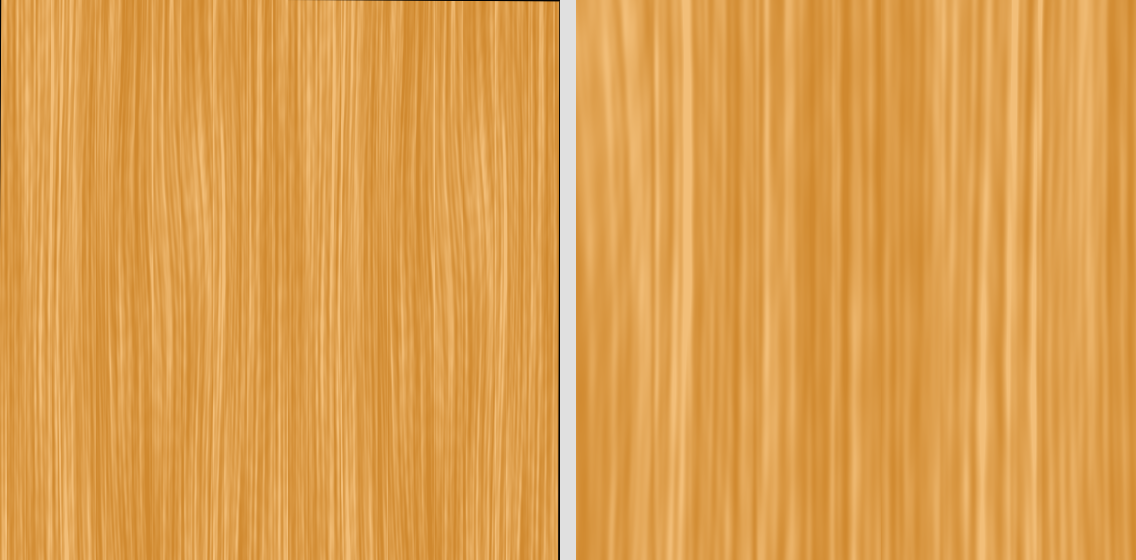
Left: the whole. Right: its middle third, enlarged.
Give the GLSL for this texture, as a Shadertoy shader.

```glsl
// Two repeated leaves of honey-coloured wood veneer with vertical grain and a thin dark rim.

const vec3 HONEY = vec3(0.866, 0.616, 0.291);
const vec3 TONE_STEP = vec3(0.025, 0.039, 0.054);
const vec3 RIM_COLOR = vec3(0.01);
const float LEAF_WIDTH = 0.503;
const float SEAM_START = 0.012;

float hash(vec2 p) {
    vec3 q = fract(vec3(p.xyx) * 0.1031);
    q += dot(q, q.yzx + 33.33);
    return fract((q.x + q.y) * q.z);
}

vec2 gradientAt(vec2 cell) {
    float angle = 6.28319 * hash(cell);
    return vec2(cos(angle), sin(angle));
}

// Gradient noise, roughly -0.7 to 0.7
float noise(vec2 p) {
    vec2 cell = floor(p);
    vec2 f = p - cell;
    vec2 w = f * f * f * (f * (f * 6.0 - 15.0) + 10.0);
    vec2 e = vec2(0.0, 1.0);
    float a = dot(gradientAt(cell), f);
    float b = dot(gradientAt(cell + e.yx), f - e.yx);
    float c = dot(gradientAt(cell + e.xy), f - e.xy);
    float d = dot(gradientAt(cell + e.yy), f - e.yy);
    return mix(mix(a, b, w.x), mix(c, d, w.x), w.y);
}

// Noise stretched along the grain
float streaks(vec2 p, vec2 frequency, float seed) {
    return noise(p * frequency + seed * vec2(17.3, 9.7));
}

float bell(float distance, float width) {
    float k = distance / width;
    return exp(-k * k);
}

// Bends the grain into slow curves that straighten towards the seams
vec2 bendGrain(vec2 p) {
    float sway = 0.026 * streaks(p, vec2(4.0, 1.3), 1.0);
    float pinch = 0.010 * streaks(p, vec2(10.0, 1.9), 2.0);
    float slide = 0.35 * streaks(p, vec2(14.0, 0.5), 3.0);
    float seamDistance = min(p.x, LEAF_WIDTH - p.x);
    return p + vec2(sway + pinch, slide) * smoothstep(0.0, 0.12, seamDistance);
}

// Scattered pale lines that swell and fade, each with a shaded flank
float veins(vec2 p, float count, float thin, float thick, float seed) {
    float tone = 0.0;
    for (float i = 0.0; i < count; i++) {
        float center = LEAF_WIDTH * (i + hash(vec2(i, seed))) / count;
        float side = hash(vec2(i, seed + 5.0)) < 0.5 ? -1.0 : 1.0;
        float swell = noise(vec2(i * 3.7 + seed, p.y * 1.4 + i * 0.61));
        float width = mix(thin, thick, smoothstep(-0.3, 0.5, swell));
        float fade = smoothstep(-0.5, 0.3, noise(vec2(i * 5.3 + 0.4, p.y * 0.6 + seed)));
        float offset = (p.x - center) * side;
        float flank = bell(offset - width * 1.8, width * 0.8);
        tone += fade * (bell(offset, width) - 0.7 * flank);
    }
    return tone;
}

// Long bands that keep their tone over most of the height
float bandTone(vec2 p) {
    float tone = 1.1 * streaks(p, vec2(6.0, 0.3), 4.0);
    tone += 1.3 * streaks(p, vec2(17.0, 0.5), 5.0);
    tone += 1.6 * streaks(p, vec2(38.0, 0.9), 6.0);
    return tone;
}

// Crisp hairs and short flecks
float hairTone(vec2 p) {
    float tone = 1.8 * streaks(p, vec2(81.0, 1.3), 7.0);
    tone += 2.7 * streaks(p, vec2(148.0, 1.8), 8.0);
    tone += 2.9 * streaks(p, vec2(207.0, 2.8), 9.0);
    tone += 1.1 * streaks(p, vec2(190.0, 22.0), 10.0);
    return tone;
}

float edgeStrip(float distance, float width) {
    return 1.0 - smoothstep(width - 0.001, width + 0.001, distance);
}

// Slivers left uncovered by a slightly turned sheet
float rim(vec2 p) {
    float left = edgeStrip(p.x, 0.0052 * (p.y - 0.55));
    float top = edgeStrip(1.0 - p.y, 0.0052 * (p.x - 0.5)) * step(0.515, p.x);
    float right = edgeStrip(1.0 - p.x, mix(0.0032, 0.0012, p.y));
    return max(right, max(left, top));
}

void mainImage(out vec4 fragColor, in vec2 fragCoord) {
    vec2 uv = fragCoord / iResolution.xy;
    vec2 leaf = vec2(mod(uv.x - SEAM_START, LEAF_WIDTH), uv.y);
    vec2 grain = bendGrain(leaf);

    float tone = bandTone(grain) + hairTone(grain);
    tone += 1.7 * veins(grain, 6.0, 0.0016, 0.0050, 11.0);
    tone += 1.5 * veins(leaf, 12.0, 0.0012, 0.0016, 23.0);

    // Favour rare bright streaks over deep shadows
    tone += 0.09 * (tone * tone - 1.0) - 0.06;
    tone = clamp(tone, -2.0, 3.3);

    vec3 wood = HONEY + TONE_STEP * tone;
    fragColor = vec4(mix(wood, RIM_COLOR, rim(uv)), 1.0);
}
```
